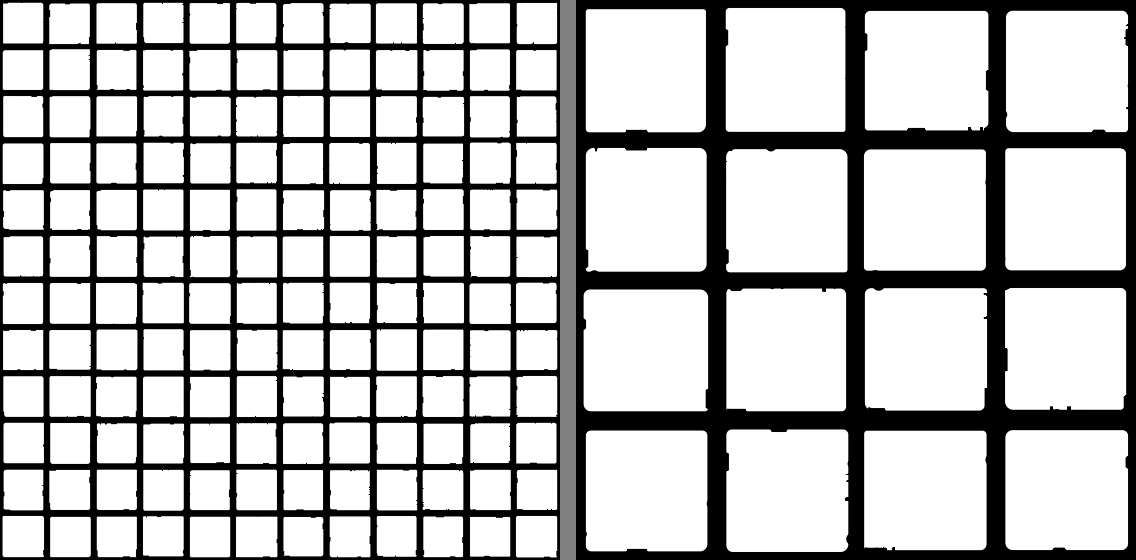
Left, the full canvas; right, a detail of the centre.
Reproduce this pattern procedurally as a three.js fragment shader.

```glsl
// Draws a 12 by 12 grid of white squares parted by thick, worn black lines.
// Each square is a rounded box whose four sides get their own inset from a
// hash, plus long chips and rare crumbs from gradient noise along the side.
varying vec2 vUv;

float hash(vec2 p) {
  vec3 q = fract(vec3(p.xyx) * 0.1031);
  q += dot(q, q.yzx + 33.33);
  return fract((q.x + q.y) * q.z);
}

// Gradient noise along a line, about -0.5 to 0.5
float gradientNoise(float x, float seed) {
  float i = floor(x), f = x - i;
  float slopeA = 2.0 * hash(vec2(i, seed)) - 1.0;
  float slopeB = 2.0 * hash(vec2(i + 1.0, seed)) - 1.0;
  float blend = f * f * f * (f * (f * 6.0 - 15.0) + 10.0);
  return mix(slopeA * f, slopeB * (f - 1.0), blend);
}

// Depth of black on one side of a square, in cells
float sideInset(float along, vec2 cell, float side) {
  vec2 key = cell + side * vec2(17.0, 31.0);
  float seed = 200.0 * hash(key + 5.0);
  float inset = 0.066 + 0.024 * (hash(key) - 0.5);
  float chip = smoothstep(0.20, 0.24, gradientNoise(along * 3.5, seed));
  float crumb = smoothstep(0.12, 0.22, gradientNoise(along * 24.0, seed + 9.0));
  float patchMask = smoothstep(0.05, 0.10, gradientNoise(along * 3.0, seed + 23.0));
  float crumbly = step(0.82, hash(key + 71.0));
  return inset + 0.018 * chip + 0.024 * crumb * patchMask * crumbly;
}

float roundedBox(vec2 p, vec2 halfSize, float radius) {
  vec2 d = abs(p) - halfSize + radius;
  return length(max(d, 0.0)) + min(max(d.x, d.y), 0.0) - radius;
}

void main() {
  vec2 grid = vUv * 12.0;
  vec2 cell = floor(grid), p = fract(grid);

  // Uneven sides: left and bottom, then right and top
  vec2 low = vec2(sideInset(p.y, cell, 0.0), sideInset(p.x, cell, 1.0));
  vec2 high = 1.0 - vec2(sideInset(p.y, cell, 2.0), sideInset(p.x, cell, 3.0));

  // Corners differ slightly in roundness
  float corner = hash(cell * 2.0 + step(0.5, p) + 111.0);
  float d = roundedBox(p - 0.5 * (low + high), 0.5 * (high - low),
                       mix(0.015, 0.06, corner));

  float soft = max(fwidth(grid.x), fwidth(grid.y)) * 0.6;
  gl_FragColor = vec4(vec3(1.0 - smoothstep(-soft, soft, d)), 1.0);
}
```
